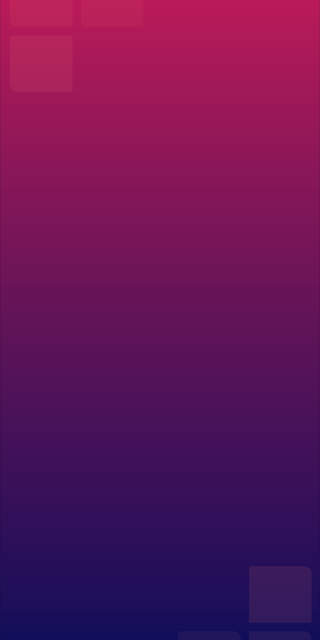
Write a WebGL 1 fragment shader that draws this background.

```glsl
precision highp float;

uniform vec2 u_resolution;

#define FLOOR_COLOR vec3(0.085, 0.055, 0.350)
#define LINEAR_RISE vec3(0.545, 0.040, -0.010)
#define CURVED_RISE vec3(0.100, 0.010, 0.005)
#define TILE_TINT vec3(0.95, 0.50, 0.45)
#define TILE_HALF vec2(0.0975, 0.0880)
#define TILE_STEP vec2(0.2215, 0.2030)
#define TILE_ALPHA 0.11
#define ROUND_RADIUS 0.022
#define TOP_TILE vec2(0.129, 1.801)
#define BOTTOM_TILE vec2(0.876, 0.142)

float roundedBox(vec2 p, vec2 halfSize, float radius) {
  vec2 d = abs(p) - halfSize + radius;
  return length(max(d, 0.0)) + min(max(d.x, d.y), 0.0) - radius;
}

// Three tiles in an L shape, growing toward a canvas corner
float tileCluster(vec2 p, vec2 center, float direction, float pixel) {
  vec2 local = (p - center) * direction;
  float coverage = 0.0;
  for (int i = 0; i < 3; i++) {
    float index = float(i);
    vec2 cell = vec2(step(1.5, index), step(0.5, index));
    vec2 q = local - cell * TILE_STEP;
    // Only the outward corner is clearly rounded
    float outward = step(q.x, 0.0) * step(q.y, 0.0);
    float radius = mix(0.003, ROUND_RADIUS, outward);
    float edge = roundedBox(q, TILE_HALF, radius);
    float fade = 1.0 - 0.18 * index;
    coverage += fade * (1.0 - smoothstep(-0.5 * pixel, 0.5 * pixel, edge));
  }
  return coverage;
}

void main() {
  vec2 uv = gl_FragCoord.xy / u_resolution;
  vec2 p = uv * vec2(1.0, 2.0);
  float pixel = max(1.0 / u_resolution.x, 2.0 / u_resolution.y);

  // Vertical gradient from navy to crimson
  float height = uv.y;
  vec3 color = FLOOR_COLOR + LINEAR_RISE * height + CURVED_RISE * height * height;
  color.r -= 0.025 * (1.0 - smoothstep(0.0, 0.04, height));

  // Translucent corner tiles
  float tiles = tileCluster(p, TOP_TILE, 1.0, pixel)
              + tileCluster(p, BOTTOM_TILE, -1.0, pixel);
  color = mix(color, TILE_TINT, TILE_ALPHA * tiles);

  // Faint shade along the side edges
  float sideDistance = min(uv.x, 1.0 - uv.x);
  color *= 1.0 - 0.12 * (1.0 - smoothstep(0.0, 0.005, sideDistance));

  gl_FragColor = vec4(color, 1.0);
}
```
